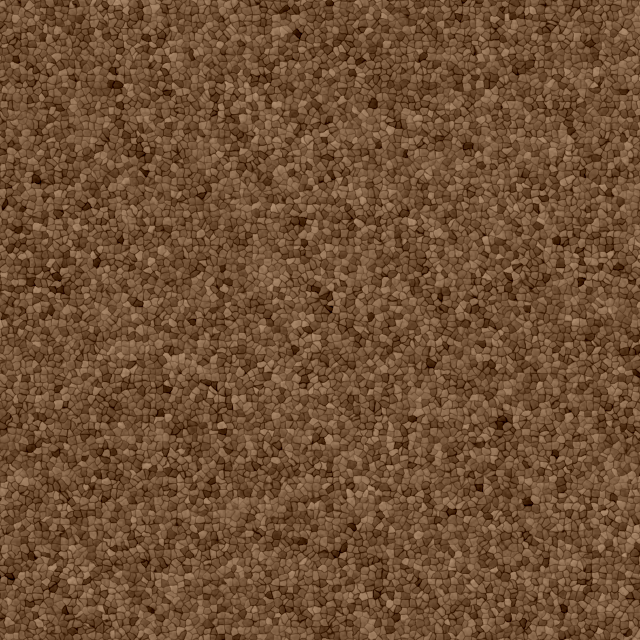
Write a three.js fragment shader that draws this texture.

```glsl
// Pressed cork: small packed granules with mixed brown tones and thin dark seams.
// Warped Voronoi cells give the granules; each gets a tone, a soft relief,
// fine speckle and a seam. Four subsamples smooth the edges.

varying vec2 vUv;

const vec3  CORK_COLOR     = vec3(0.492, 0.366, 0.257);
const vec3  TONE_TINT      = vec3(1.0, 0.98, 0.93);  // brown shift per unit of tone
const float GRAIN_COUNT    = 94.0;   // granules across the canvas
const float GRAIN_JITTER   = 0.86;
const float WARP_SCALE     = 150.0;
const float WARP_AMOUNT    = 0.42;   // in granules
const float TONE_SPREAD    = 0.155;
const float DARK_SHARE     = 0.06;
const float DARK_DEPTH     = 0.13;
const float SEAM_WIDTH     = 0.21;   // in granules
const float SEAM_DEPTH     = 0.20;
const float RELIEF         = 0.075;
const vec2  LIGHT_DIR      = vec2(-0.55, 0.83);
const float SPECKLE_SCALE  = 300.0;
const float SPECKLE_AMOUNT = 0.09;
const float MOTTLE_SCALE   = 9.0;
const float MOTTLE_AMOUNT  = 0.035;
const float SAMPLE_STEP    = 1.0 / 1024.0;

float hash(vec2 p) {
  return fract(sin(dot(p, vec2(127.1, 311.7))) * 43758.5453);
}

vec2 hash2(vec2 p) {
  return vec2(hash(p), hash(p + vec2(37.2, 91.7)));
}

float noise(vec2 p) {
  vec2 cell = floor(p);
  vec2 f = fract(p);
  f = f * f * (3.0 - 2.0 * f);
  float low  = mix(hash(cell), hash(cell + vec2(1.0, 0.0)), f.x);
  float high = mix(hash(cell + vec2(0.0, 1.0)), hash(cell + vec2(1.0)), f.x);
  return mix(low, high, f.y);
}

// Finds the nearest granule: its id, the offset from its centre, the seam distance.
void findGrain(vec2 p, out vec2 id, out vec2 offset, out float seamDistance) {
  vec2 cell = floor(p);
  float nearest = 8.0;
  float second = 8.0;
  id = cell;
  offset = vec2(0.0);
  for (int y = -1; y <= 1; y++) {
    for (int x = -1; x <= 1; x++) {
      vec2 candidate = cell + vec2(float(x), float(y));
      vec2 centre = candidate + 0.5 + GRAIN_JITTER * (hash2(candidate) - 0.5);
      float d = length(p - centre);
      if (d < nearest) {
        second = nearest;
        nearest = d;
        id = candidate;
        offset = p - centre;
      } else {
        second = min(second, d);
      }
    }
  }
  seamDistance = second - nearest;
}

vec3 cork(vec2 uv) {
  // Bend the cells so that the granules are irregular
  vec2 warp = vec2(noise(uv * WARP_SCALE), noise(uv * WARP_SCALE + 53.0)) - 0.5;
  vec2 id;
  vec2 offset;
  float seamDistance;
  findGrain(uv * GRAIN_COUNT + WARP_AMOUNT * warp, id, offset, seamDistance);

  // Tone of the granule, with a few dark bark pieces
  float tone = TONE_SPREAD * (hash(id + 17.3) + hash(id + 71.9) - 1.0);
  tone -= DARK_DEPTH * step(hash(id + 5.7), DARK_SHARE);

  // Relief, seams of uneven depth, speckle and broad mottling
  tone += RELIEF * dot(offset, LIGHT_DIR);
  float seam = 1.0 - smoothstep(0.0, SEAM_WIDTH, seamDistance);
  tone -= SEAM_DEPTH * seam * mix(0.45, 1.55, noise(uv * GRAIN_COUNT * 0.7 + 29.0));
  tone += SPECKLE_AMOUNT * (noise(uv * SPECKLE_SCALE) - 0.5);
  tone += MOTTLE_AMOUNT * (noise(uv * MOTTLE_SCALE + 11.0) - 0.5);

  return CORK_COLOR + TONE_TINT * tone;
}

void main() {
  vec3 color = vec3(0.0);
  for (int y = 0; y < 2; y++) {
    for (int x = 0; x < 2; x++) {
      vec2 shift = (vec2(float(x), float(y)) - 0.5) * SAMPLE_STEP;
      color += cork(vUv + shift);
    }
  }
  gl_FragColor = vec4(clamp(color * 0.25, 0.0, 1.0), 1.0);
}
```
